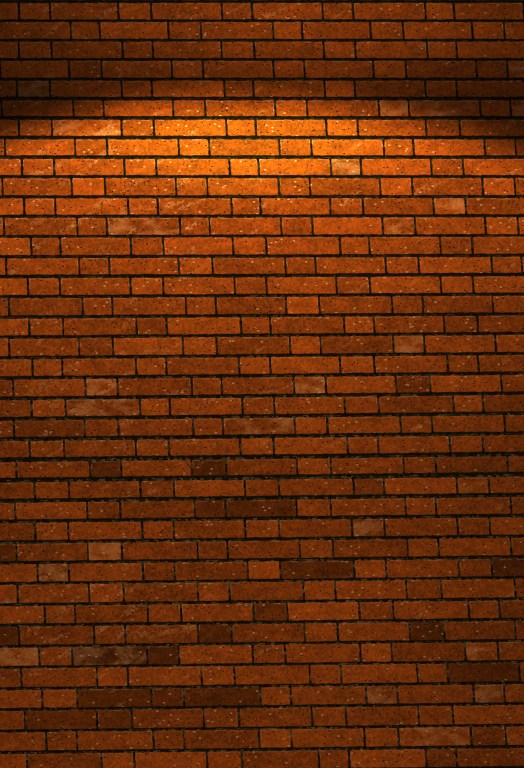
Give the GLSL for this texture, as a Shadertoy shader.

```glsl
const float ASPECT = 1.463;           // wall height over width
const float STRETCHER = 0.695;        // long brick's share of one bond unit
const vec3 CLAY = vec3(0.59, 0.243, 0.045);
const vec3 CHALK = vec3(0.80, 0.56, 0.34);
const vec3 GAP = vec3(0.085, 0.054, 0.020);
const vec3 MORTAR = vec3(0.42, 0.34, 0.18);

float hash(vec2 p) {
    vec3 q = fract(p.xyx * vec3(0.1031, 0.1030, 0.0973));
    q += dot(q, q.yzx + 33.33);
    return fract((q.x + q.y) * q.z);
}

// Cellular noise: distance to the nearest point, and that point's random id
vec2 cellular(vec2 p) {
    vec2 cell = floor(p);
    vec2 nearest = vec2(8.0, 0.0);
    for (int j = -1; j <= 1; j++)
    for (int i = -1; i <= 1; i++) {
        vec2 c = cell + vec2(i, j);
        vec2 site = c + vec2(hash(c), hash(c + 71.7));
        float d = distance(p, site);
        if (d < nearest.x) nearest = vec2(d, hash(c + 19.3));
    }
    return nearest;
}

float waves(vec2 p) {
    float sum = 0.0, amp = 0.5;
    for (int i = 0; i < 4; i++) {
        sum += amp * sin(p.x + 1.7 * sin(p.y)) * cos(p.y + 1.3 * sin(p.x * 0.8));
        p = mat2(1.5, 1.1, -1.1, 1.5) * p + 2.3;
        amp *= 0.55;
    }
    return sum;
}

float roundedBox(vec2 p, vec2 halfSize, float radius) {
    vec2 q = abs(p) - halfSize + radius;
    return length(max(q, 0.0)) + min(max(q.x, q.y), 0.0) - radius;
}

// Lamp cone with a curved upper rim, over a dim ambient wall
float lampLight(vec2 p) {
    float side = p.x - 0.46;
    float depth = p.y - 0.135 - 0.24 * side * side;
    float inside = smoothstep(-0.04, 0.035, depth);
    float beam = 1.02 * exp(-4.3 * max(depth, 0.0)) * mix(0.66, 1.0, exp(-6.0 * side * side));
    vec2 spot = (p - vec2(0.47, 0.195)) / vec2(0.22, 0.055);
    float below = 0.63 + 0.06 * smoothstep(0.6, 0.8, p.y) + beam + 0.22 * exp(-dot(spot, spot));
    below *= 1.0 - 0.6 * side * side;
    float above = mix(0.86, 0.56, smoothstep(0.02, 0.13, p.y));
    above *= 0.38 + 0.62 * exp(-4.0 * pow(p.x - 0.56, 2.0));
    return mix(above, below, inside);
}

// Flemish bond: xy = position from brick centre, zw = half size
vec4 brickFrame(vec2 p, out vec2 id) {
    float y = p.y + 0.008 * (p.x - 0.3) * smoothstep(0.2, 0.6, p.y);
    float course = -0.08 + 39.9 * y - 2.0 * y * y;
    float row = floor(course);
    float rowHeight = ASPECT / (39.9 - 4.0 * y);
    float pitch = 0.1945 + 0.0125 * (y - 0.16);
    float start = 0.006 + 0.052 * (y - 0.19) + 0.009 * (hash(vec2(row, 4.0)) - 0.5);
    float u = (p.x - start) / pitch + 0.5 * mod(row + 1.0, 2.0);
    float unit = floor(u), f = u - unit;
    float split = STRETCHER + 0.05 * (hash(vec2(unit + 40.0, row)) - 0.5);
    float header = step(split, f);
    vec2 span = mix(vec2(0.0, split), vec2(split, 1.0), header);
    id = vec2(2.0 * unit + header + 80.0, row + 7.0);
    vec2 local = vec2((f - 0.5 * (span.x + span.y)) * pitch, (fract(course) - 0.5) * rowHeight);
    return vec4(local, 0.5 * vec2((span.y - span.x) * pitch, rowHeight));
}

vec3 clayColor(vec2 q, vec2 id, float age) {
    float mottling = waves(q * vec2(55.0, 90.0) + 9.0 * hash(id));
    vec2 grain = cellular(q * 240.0);
    vec2 pit = cellular(q * vec2(110.0, 140.0));
    float tone = 0.88 + 0.24 * hash(id + 3.1) + 0.14 * mottling + 0.24 * (grain.y - 0.5);
    tone *= 1.0 - 0.30 * step(0.86, hash(id + 8.6)) * age;
    tone *= 1.0 - 0.5 * step(0.84, pit.y) * (1.0 - smoothstep(0.08, 0.26, pit.x));
    vec3 color = CLAY * tone;
    // Chalky bricks, smears and flecks
    float pale = 0.36 * step(0.96, hash(id + 5.7)) * smoothstep(-0.4, 0.5, mottling);
    float smear = waves(q * vec2(24.0, 70.0) + vec2(0.0, q.x * 30.0) + 4.0);
    pale += 0.42 * smoothstep(0.36, 0.75, smear) * grain.y;
    vec2 fleck = cellular(q * vec2(75.0, 105.0) + 31.0);
    pale += 0.75 * step(0.90, fleck.y) * (1.0 - smoothstep(0.08, 0.28, fleck.x));
    return mix(color, CHALK, min(pale, 0.8));
}

vec3 jointColor(vec2 q, float age, float shade) {
    vec2 sand = cellular(q * 170.0);
    float exposed = sand.y * sand.y * mix(0.35, 0.85, age) * shade;
    return mix(GAP, MORTAR, exposed);
}

void mainImage(out vec4 fragColor, in vec2 fragCoord) {
    vec2 p = fragCoord / iResolution.xy;
    p.y = 1.0 - p.y;
    vec2 q = p * vec2(1.0, ASPECT);
    float soft = max(0.0013, 0.8 / iResolution.x);
    float age = smoothstep(0.3, 0.65, p.y);

    vec2 id;
    vec4 frame = brickFrame(p, id);
    float rowGap = 0.0023 + 0.0013 * hash(vec2(id.y, 2.0));
    rowGap += 0.0016 * exp(-pow((p.y - 0.61) / 0.04, 2.0));
    float edge = roundedBox(frame.xy, frame.zw - vec2(0.0019, rowGap), 0.0022);
    edge += 0.0010 * waves(q * 150.0) + 0.0006 * (cellular(q * 130.0).x - 0.4);
    float brick = 1.0 - smoothstep(-soft, soft, edge);

    // Worn rims catch light on top; joints fall into shadow under each course
    float rim = smoothstep(-0.004, -0.001, edge) * step(frame.y, 0.0);
    vec3 clay = clayColor(q, id, age);
    clay = mix(clay, CHALK, 0.45 * rim * pow(cellular(q * 95.0 + 17.0).y, 2.0));
    float shade = 1.0 - 0.75 * smoothstep(0.0, frame.w, frame.y);
    vec3 wall = mix(jointColor(q, age, shade), clay, brick);

    float light = lampLight(p);
    vec3 glow = vec3(1.0, 1.0 + 0.16 * smoothstep(1.1, 1.6, light), 1.0);
    fragColor = vec4(clamp(wall * light * glow, 0.0, 1.0), 1.0);
}
```
